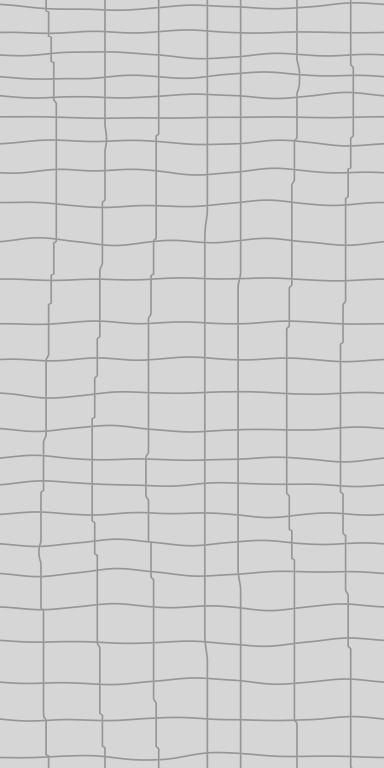
This pattern is drawn by a WebGL 2 fragment shader. Its source:

```glsl
#version 300 es
precision highp float;
// Hand-drawn grid: 7 wavering columns and 25 unevenly spaced rows in thin grey.
// Each line is a curve offset by sines and gradient noise; columns move sideways
// in small steps, rows drift smoothly and join up across the left and right edges.

uniform vec2 u_resolution;
out vec4 fragColor;

const float TAU = 6.2831853;

vec2 gradientAt(vec2 cell, float period) {
    cell.x = mod(cell.x, period);
    float angle = TAU * fract(sin(dot(cell, vec2(127.1, 311.7))) * 43758.5);
    return vec2(cos(angle), sin(angle));
}

// Gradient noise, about -0.5 to 0.5, repeating along x after "period" cells
float gradientNoise(vec2 p, float period) {
    vec2 cell = floor(p);
    vec2 f = p - cell;
    vec2 s = f * f * f * (f * (f * 6.0 - 15.0) + 10.0);
    vec2 e = vec2(1.0, 0.0);
    float a = dot(gradientAt(cell, period), f);
    float b = dot(gradientAt(cell + e.xy, period), f - e.xy);
    float c = dot(gradientAt(cell + e.yx, period), f - e.yx);
    float d = dot(gradientAt(cell + e.xx, period), f - e.xx);
    return mix(mix(a, b, s.x), mix(c, d, s.x), s.y);
}

// Horizontal place of column i at depth y; the middle columns are the straightest
float columnX(float i, float y) {
    float spacing = i + 0.85 - 0.03 * i - 0.36 * step(3.5, i);
    float sway = 0.02 + 0.11 * smoothstep(0.5, 2.0, abs(i - 3.5));
    float wave = cos(TAU * (0.5 * y - 0.03 - 0.2 * exp2(-i)));
    wave += 0.9 * gradientNoise(vec2(y * 3.0, i * 3.7 + 0.4), 64.0);
    float steps = (spacing + sway * wave) / 7.0 * 150.0;
    return (floor(steps) + smoothstep(0.46, 0.54, fract(steps))) / 150.0;
}

// Depth of row i at x; rows crowd near the top and open up below
float rowY(float i, float x) {
    float a = TAU * i / 25.0;
    float drift = -0.95 - 0.54 * sin(a - 0.38) + 0.45 * cos(2.0 * a - 0.2);
    drift += 0.4 * pow(i / 24.0, 9.0);
    drift += 0.26 * gradientNoise(vec2(x * 5.0, i * 0.63 + 0.4), 5.0);
    return (i + 0.5 + drift) * 2.0 / 25.0;
}

void main() {
    // One unit is the canvas width; y runs down from 0 to 2
    vec2 p = gl_FragCoord.xy / u_resolution;
    p.y = 2.0 - 2.0 * p.y;
    float pixel = 1.0 / u_resolution.x;
    float nearest = 1.0;

    // Columns: divide by slope so the sideways steps keep the line width
    for (float i = 0.0; i < 7.0; i++) {
        float slope = (columnX(i, p.y + 0.001) - columnX(i, p.y - 0.001)) / 0.002;
        float offset = abs(p.x - columnX(i, p.y));
        nearest = min(nearest, offset / sqrt(1.0 + slope * slope));
    }

    // Rows
    for (float i = 0.0; i < 25.0; i++) {
        nearest = min(nearest, abs(p.y - rowY(i, p.x)));
    }

    // Antialiased ink over flat paper
    float halfWidth = 0.0022;
    float ink = clamp((halfWidth - nearest) / pixel + 0.5, 0.0, 1.0);
    vec3 paper = vec3(0.84);
    vec3 lineGrey = vec3(0.59);
    fragColor = vec4(mix(paper, lineGrey, ink), 1.0);
}
```
